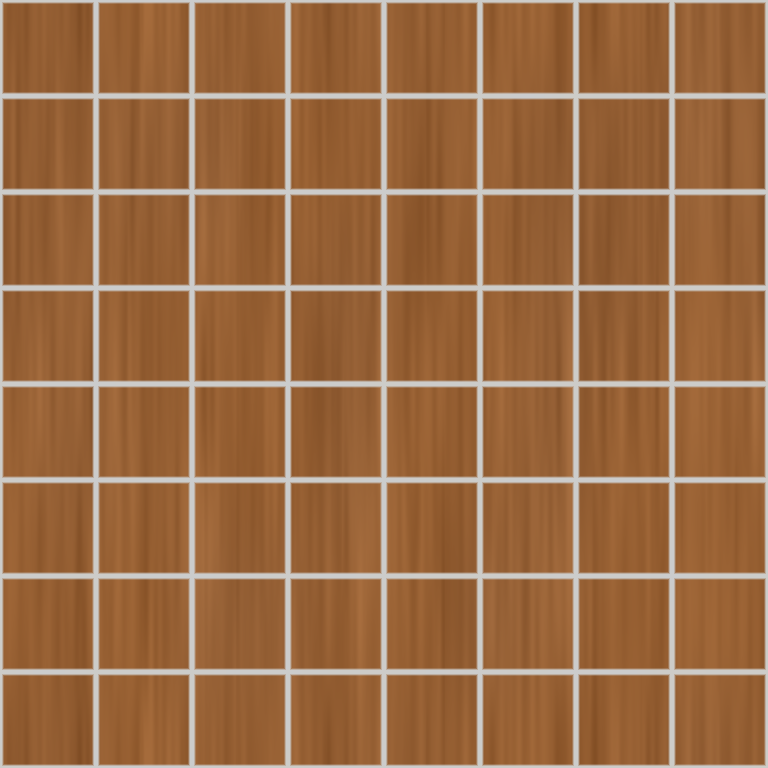
Give the GLSL for this texture, as a WebGL 2 fragment shader.

```glsl
#version 300 es
precision highp float;

#define TILES 8.0
#define GROUT_HALF_WIDTH 0.031
#define GROUT_SOFTNESS 0.0156
#define WOOD_DARK vec3(0.475, 0.280, 0.125)
#define WOOD_LIGHT vec3(0.690, 0.460, 0.270)
#define GROUT_COLOR vec3(0.800, 0.800, 0.793)
#define GRAIN_CONTRAST 1.0
#define FINE_STREAKS 0.22

uniform vec2 u_resolution;
out vec4 fragColor;

// Integer hash of a lattice point, 0 to 1
float hash(ivec2 cell, int seed) {
    uint h = uint(cell.x) * 1597334677u ^ uint(cell.y) * 3812015801u ^ uint(seed) * 2798796415u;
    h = (h ^ (h >> 16)) * 2146121005u;
    h = (h ^ (h >> 15)) * 2221713035u;
    h ^= h >> 16;
    return float(h >> 8) / 16777216.0;
}

// Value noise that wraps after period cells across the canvas
float wrapNoise(vec2 uv, ivec2 period, int seed) {
    vec2 p = uv * vec2(period);
    ivec2 a = ivec2(floor(p)) % period;
    ivec2 b = (a + 1) % period;
    vec2 f = fract(p);
    f = f * f * (3.0 - 2.0 * f);
    float low = mix(hash(a, seed), hash(ivec2(b.x, a.y), seed), f.x);
    float high = mix(hash(ivec2(a.x, b.y), seed), hash(b, seed), f.x);
    return mix(low, high, f.y);
}

// Long vertical streaks that drift slowly along their length
float woodGrain(vec2 uv) {
    float broad = wrapNoise(uv, ivec2(19, 3), 1);
    float medium = wrapNoise(uv, ivec2(58, 4), 2);
    float narrow = wrapNoise(uv, ivec2(117, 4), 3);
    float fine = wrapNoise(uv, ivec2(173, 6), 4);
    float grain = 0.24 * broad + 0.26 * medium + 0.28 * narrow + FINE_STREAKS * fine;
    float knife = smoothstep(0.78, 1.0, wrapNoise(uv, ivec2(97, 3), 5));
    return 0.5 + (grain - 0.5) * GRAIN_CONTRAST - 0.13 * knife;
}

// Coverage of the grout lines, centred on the tile borders
float groutMask(vec2 uv) {
    vec2 toBorder = 0.5 - abs(fract(uv * TILES) - 0.5);
    float d = min(toBorder.x, toBorder.y);
    float pixel = TILES / min(u_resolution.x, u_resolution.y);
    float soft = max(GROUT_SOFTNESS, 0.7 * pixel);
    return 1.0 - smoothstep(GROUT_HALF_WIDTH - soft, GROUT_HALF_WIDTH + soft, d);
}

void main() {
    vec2 uv = gl_FragCoord.xy / u_resolution;

    // Wood with a faint warm and cool drift
    vec3 wood = mix(WOOD_DARK, WOOD_LIGHT, woodGrain(uv));
    float drift = wrapNoise(uv, ivec2(11, 5), 6) - 0.5;
    wood += drift * vec3(0.012, 0.0, -0.014);

    // Grout with a slight tint variation
    float tint = wrapNoise(uv, ivec2(16, 16), 7) - 0.5;
    vec3 grout = GROUT_COLOR + tint * vec3(-0.008, 0.0, 0.02);

    fragColor = vec4(mix(wood, grout, groutMask(uv)), 1.0);
}
```
